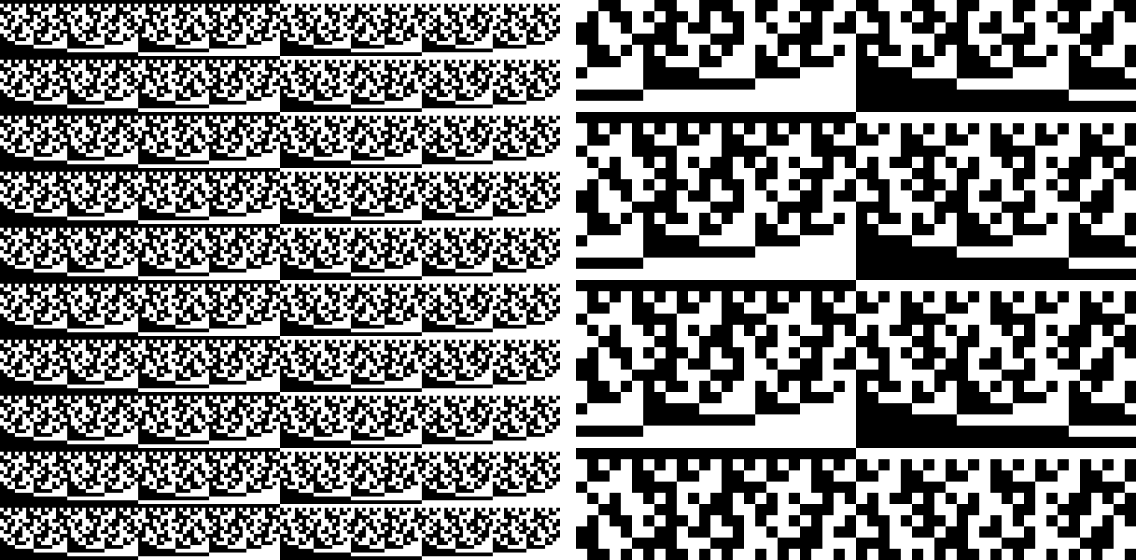
Left, the full canvas; right, a detail of the centre.
Give the GLSL for this pattern, as a WebGL 2 fragment shader.

```glsl
#version 300 es
precision highp float;
precision highp int;

uniform vec2 u_resolution;
out vec4 fragColor;

const int PRIME = 151;       // denominator of the fractions n / PRIME
const int DIGITS = 15;       // binary digits before a fraction repeats
const int GRID = PRIME - 1;  // cells along each side: ten bands of DIGITS rows
const int REPETEND = ((1 << DIGITS) - 1) / PRIME;  // repeating digits of 1 / PRIME
const vec3 ZERO_COLOR = vec3(0.0);
const vec3 ONE_COLOR = vec3(1.0);

// Binary digit of n / PRIME: columns step n, rows step the digit place.
float digitAt(ivec2 cell) {
    cell = clamp(cell, ivec2(0), ivec2(GRID - 1));
    int numerator = cell.x + 1;
    int place = (2 * DIGITS - 2 - cell.y % DIGITS) % DIGITS;
    return float(((numerator * REPETEND) >> place) & 1);
}

// Area average of the cells under one pixel footprint.
float coverage(vec2 center, vec2 footprint) {
    vec2 low = center - 0.5 * footprint;
    vec2 high = center + 0.5 * footprint;
    vec2 edge = floor(high);
    vec2 highShare = clamp((high - edge) / footprint, 0.0, 1.0);
    ivec2 a = ivec2(floor(low));
    ivec2 b = ivec2(edge);
    float lowerRow = mix(digitAt(a), digitAt(ivec2(b.x, a.y)), highShare.x);
    float upperRow = mix(digitAt(ivec2(a.x, b.y)), digitAt(b), highShare.x);
    return mix(lowerRow, upperRow, highShare.y);
}

void main() {
    vec2 cellsPerPixel = float(GRID) / u_resolution;
    float ones = coverage(gl_FragCoord.xy * cellsPerPixel, cellsPerPixel);
    fragColor = vec4(mix(ZERO_COLOR, ONE_COLOR, ones), 1.0);
}
```
